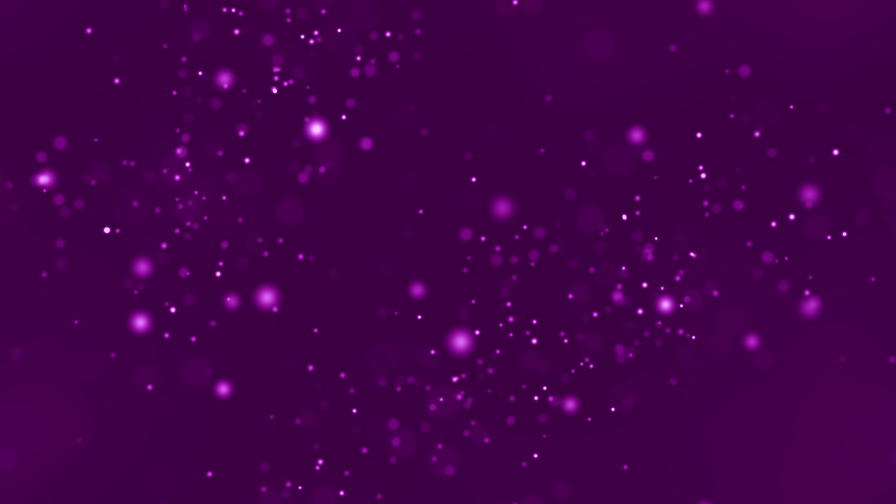
A Shadertoy shader for this background:

```glsl
const float TAU = 6.2831853;
const vec3 DEEP_PURPLE = vec3(0.236, 0.0, 0.26);
const vec3 LIGHT_GAIN = vec3(0.76, 0.78, 0.84);

// Integer hash giving four values from 0 to 1
vec4 hash4(uvec4 v) {
    v = v * 1664525u + 1013904223u;
    v += v.yzxy * v.wxyz;
    v ^= v >> 16u;
    v += v.yzxy * v.wxyz;
    return vec4(v >> 8u) / 16777216.0;
}

float latticeValue(ivec2 cell, ivec2 period, uint seed) {
    uvec2 wrapped = uvec2((cell + period) % period);
    return hash4(uvec4(wrapped, seed, 7u)).x;
}

// Value noise repeating after a whole number of cells
float wrapNoise(vec2 uv, ivec2 period, uint seed) {
    vec2 q = uv * vec2(period);
    ivec2 cell = ivec2(floor(q));
    vec2 f = fract(q);
    f = f * f * (3.0 - 2.0 * f);
    float low = mix(latticeValue(cell, period, seed),
                    latticeValue(cell + ivec2(1, 0), period, seed), f.x);
    float high = mix(latticeValue(cell + ivec2(0, 1), period, seed),
                     latticeValue(cell + ivec2(1, 1), period, seed), f.x);
    return mix(low, high, f.y);
}

// Scatter around two slanting streams, densest along their axes
vec2 streamPoint(vec3 h, float spread) {
    const float LEFT_SHARE = 0.42;
    float t = h.x / LEFT_SHARE;
    vec2 axis = mix(vec2(0.37, 1.02), vec2(0.16, 0.42), t);
    if (h.x > LEFT_SHARE) {
        t = (h.x - LEFT_SHARE) / (1.0 - LEFT_SHARE);
        axis = mix(vec2(0.44, 0.12), vec2(0.86, 0.70), t);
    }
    vec2 s = h.yz * 2.0 - 1.0;
    return axis + s * abs(s) * spread * vec2(0.75, 1.0);
}

// Sum of round lights; softness 0 is a hard disc, 1 a full falloff
float lights(vec2 p, vec2 size, int count, uint seed, float spread,
             vec2 radii, vec2 powers, float softness) {
    float sum = 0.0;
    for (int i = 0; i < count; i++) {
        vec4 h = hash4(uvec4(uint(i), seed, 31u, 101u));
        vec2 d = p - streamPoint(h.xyz, spread) * size;
        d -= size * round(d / size);
        float radius = mix(radii.x, radii.y, h.w);
        float dist2 = dot(d, d);
        if (dist2 < radius * radius) {
            float pick = fract(h.w * 37.0);
            float disc = 1.0 - smoothstep(radius * (1.0 - softness), radius, sqrt(dist2));
            sum += disc * mix(powers.x, powers.y, pick * pick);
        }
    }
    return sum;
}

// Faint haze, thicker low down at the sides
float haze(vec2 uv) {
    float n = 0.65 * wrapNoise(uv, ivec2(5, 3), 3u)
            + 0.35 * wrapNoise(uv, ivec2(11, 7), 9u);
    float side = pow(0.5 + 0.5 * cos(TAU * uv.x), 3.0);
    float low = 0.5 + 0.5 * sin(TAU * uv.y);
    return 0.04 * smoothstep(0.48, 0.9, n) + 0.032 * side * low;
}

void mainImage(out vec4 fragColor, in vec2 fragCoord) {
    vec2 uv = fragCoord / iResolution.xy;
    vec2 size = vec2(iResolution.x / iResolution.y, 1.0);
    vec2 p = uv * size;

    float light = haze(uv);
    // Wide blurred discs, then smaller bokeh
    light += lights(p, size, 90, 11u, 0.42, vec2(0.020, 0.045), vec2(0.012, 0.07), 0.5);
    light += lights(p, size, 170, 23u, 0.30, vec2(0.008, 0.020), vec2(0.06, 0.36), 0.7);
    // Fine sparks
    light += lights(p, size, 210, 47u, 0.24, vec2(0.0055, 0.0105), vec2(0.35, 1.25), 1.0);
    // Large glowing orbs
    light += lights(p, size, 18, 59u, 0.50, vec2(0.026, 0.040), vec2(0.50, 1.15), 1.0);

    light = min(light, 1.0);
    // Green rises late, so only the cores turn pale
    vec3 tint = vec3(light, light * light * light, light);
    fragColor = vec4(min(DEEP_PURPLE + LIGHT_GAIN * tint, 1.0), 1.0);
}
```
